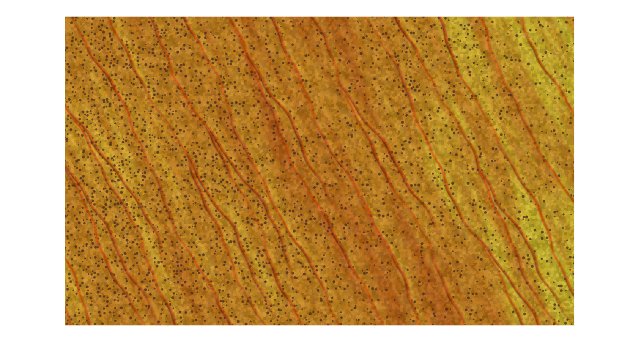
Write a WebGL 1 fragment shader that draws this texture.

```glsl
precision highp float;
// Desert dunes from above: slanting rust crests with golden flanks on speckled sand,
// set as a panel on white. Crests repeat in jittered slots, bent by layered sines;
// some fork. Cellular noise gives grain and scrub, warped sines give broad stains.
uniform vec2 u_resolution;

#define ASPECT 1.8686
#define PANEL_MIN vec2(0.1016, 0.0487)
#define PANEL_MAX vec2(0.8971, 0.9513)
#define SPACING 0.12
#define FIRST_CREST -0.1825
#define SLANT 0.5
#define CREST_WIDTH 0.0048
#define OCHRE vec3(0.70, 0.47, 0.13)
#define GOLD vec3(0.77, 0.61, 0.17)
#define RUST vec3(0.66, 0.35, 0.10)
#define CREST vec3(0.77, 0.29, 0.06)
#define SCRUB vec3(0.27, 0.15, 0.12)

vec2 hash2(vec2 c) {
  vec3 a = fract(c.xyx * vec3(0.1031, 0.1030, 0.0973));
  a += dot(a, a.yzx + 33.33);
  return fract((a.xx + a.yz) * a.zy);
}

// Cellular noise: distance to the nearest point, and that point's random value
vec2 cells(vec2 p) {
  vec2 base = floor(p), nearest = vec2(9.0, 0.0);
  for (int j = -1; j <= 1; j++) {
    for (int i = -1; i <= 1; i++) {
      vec2 c = base + vec2(float(i), float(j));
      vec2 h = hash2(c);
      float d = length(c + 0.15 + 0.7 * h - p);
      if (d < nearest.x) nearest = vec2(d, hash2(c + 71.3).x);
    }
  }
  return nearest;
}

// Broad stains, about -1 to 1
float stains(vec2 p) {
  float sum = 0.0, amp = 0.5;
  for (int i = 0; i < 4; i++) {
    sum += amp * sin(p.x + 1.6 * sin(p.y + 0.7 * p.x));
    p = mat2(1.5, 0.8, -0.8, 1.5) * p + 2.3;
    amp *= 0.6;
  }
  return sum;
}

// Adds one crest at signed distance d: x = crest, y = golden flank, z = shadow
vec3 crestProfile(float d, float strength, float soft) {
  float line = 1.0 - smoothstep(CREST_WIDTH * 0.3 - soft, CREST_WIDTH + soft, abs(d));
  float flank = smoothstep(0.0, 0.008, d) * exp(-max(d, 0.0) / 0.018);
  float shade = exp(-pow((d + 0.0035) / 0.0028, 2.0));
  return vec3(line, flank, shade) * strength;
}

// All crests near slot coordinate s, at the given depth below the top
vec3 crests(float s, float depth, float soft) {
  vec3 sum = vec3(0.0);
  float toDistance = SPACING * inversesqrt(1.0 + SLANT * SLANT);
  for (int k = -1; k <= 1; k++) {
    float id = floor(s + 0.5) + float(k);
    vec2 h = hash2(vec2(id + 40.0, 7.0));
    float bend = 0.10 * sin(9.0 * depth + 6.3 * h.x)
               + 0.045 * sin(23.0 * depth + 6.3 * h.y)
               + 0.022 * sin(61.0 * depth + 9.0 * h.x);
    float d = s - id - 0.5 * (h.x - 0.5) - bend;
    float strength = 0.82 + 0.18 * sin(11.0 * depth + 20.0 * h.y);
    vec3 profile = crestProfile(d * toDistance, strength, soft);
    profile.z *= smoothstep(-0.3, 0.9, sin(17.0 * depth + 30.0 * h.x));

    // Fork: a second crest leaves the first and fades out
    float run = depth - 0.1 - 0.6 * h.x;
    float fork = step(0.4, h.y) * smoothstep(0.0, 0.03, run) * (1.0 - smoothstep(0.3, 0.55, run));
    float away = 0.42 * smoothstep(-0.03, 0.3, run) + 0.03 * sin(37.0 * run);
    sum = max(sum, max(profile, crestProfile((d - away) * toDistance, 0.85 * fork, soft)));
  }
  return sum;
}

void main() {
  vec2 uv = gl_FragCoord.xy / u_resolution;
  vec2 p = uv * vec2(ASPECT, 1.0);
  float pixel = 1.0 / u_resolution.y;
  float depth = 1.0 - p.y;
  float across = p.x - SLANT * depth;
  float broad = stains(p * vec2(4.0, 3.0) + 1.0);
  float streak = stains(vec2(across * 26.0, depth * 6.0));

  // Sand: streaks along the dunes, greener to the right, redder in the middle
  float green = smoothstep(1.0, 1.75, p.x + 0.12 * broad);
  float red = exp(-8.0 * pow(across - 0.72, 2.0));
  float tone = 0.42 * streak + 0.22 * broad + 0.25 * green - 0.25 * red;
  vec3 color = mix(OCHRE, GOLD, smoothstep(0.05, 0.55, tone));
  color = mix(color, RUST, 0.85 * smoothstep(0.05, 0.6, -tone));
  color = mix(color, vec3(0.69, 0.69, 0.17), 0.6 * green * smoothstep(0.0, 0.7, tone));

  // Crests with their golden flanks
  vec3 ridge = crests((across - FIRST_CREST) / SPACING, depth, 0.6 * pixel);
  color = mix(color, mix(GOLD, vec3(0.72, 0.68, 0.18), green), 0.75 * ridge.y);
  color = mix(color, CREST, 0.85 * ridge.x);
  color = mix(color, vec3(0.40, 0.14, 0.08), 0.6 * ridge.z);

  // Grain and scattered scrub, densest to the left
  vec2 grain = cells(p * 125.0);
  color *= 0.89 + 0.22 * grain.y;
  color += 0.05 * (stains(p * 75.0) - 0.1);
  vec2 bush = cells(p * 88.0 + 19.0);
  float density = 0.23 + 0.12 * broad - 0.14 * green + 0.16 * (1.0 - smoothstep(0.2, 1.0, p.x));
  float size = 0.17 + 0.20 * fract(bush.y * 37.0);
  float dot1 = 1.0 - smoothstep(size - 44.0 * pixel, size + 44.0 * pixel, bush.x);
  color = mix(color, SCRUB, 0.75 * dot1 * step(bush.y, density) * (1.0 - 0.7 * ridge.x));

  // White surround
  vec2 inset = min(uv - PANEL_MIN, PANEL_MAX - uv) * u_resolution;
  float panel = smoothstep(-0.5, 0.5, min(inset.x, inset.y));
  gl_FragColor = vec4(mix(vec3(1.0), color, panel), 1.0);
}
```
